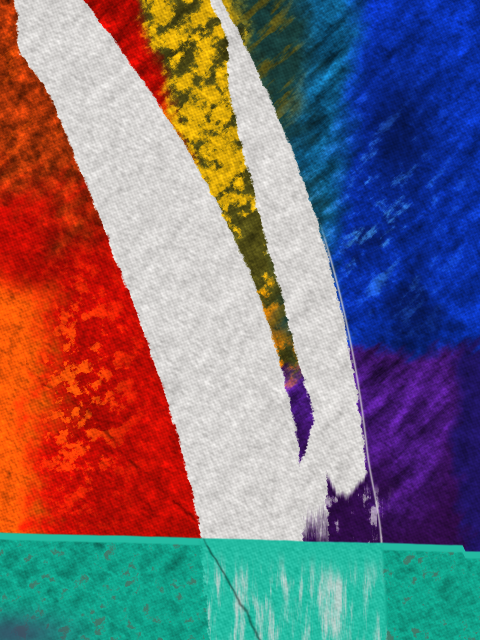
This background is drawn by a Shadertoy shader. Its source:

```glsl
// Abstract painted canvas: two pale curved sails over red, yellow, blue and violet
// fields above a teal band. Edges are cubic curves; gradient noise makes the
// ragged paint and dry brush marks.

const vec3 RED = vec3(.74, .05, .02), ORANGE = vec3(.98, .35, .04);
const vec3 RUST = vec3(.6, .19, .04), YELLOW = vec3(.83, .64, .05);
const vec3 OLIVE = vec3(.33, .31, .1), FOREST = vec3(.1, .23, .22);
const vec3 LAGOON = vec3(.06, .33, .49), BLUE = vec3(.04, .18, .63);
const vec3 NAVY = vec3(.03, .09, .32), VIOLET = vec3(.27, .1, .46);
const vec3 PLUM = vec3(.18, .05, .27), CHALK = vec3(.84, .83, .82);
const vec3 TEAL = vec3(.07, .66, .56), SKY = vec3(.22, .5, .8);

vec2 slope(vec2 cell) {
  vec2 h = vec2(dot(cell, vec2(127.1, 311.7)), dot(cell, vec2(269.5, 183.3)));
  return 2. * fract(sin(h) * 43758.5) - 1.;
}

float noise(vec2 p) {
  vec2 i = floor(p), f = fract(p), e = vec2(1, 0);
  vec2 w = f * f * (3. - 2. * f);
  float a = dot(slope(i), f), b = dot(slope(i + e), f - e);
  float c = dot(slope(i + e.yx), f - e.yx), d = dot(slope(i + 1.), f - 1.);
  return mix(mix(a, b, w.x), mix(c, d, w.x), w.y);
}

float fbm(vec2 p) {
  float sum = 0., gain = .6;
  for (int i = 0; i < 5; i++) {
    sum += gain * noise(p);
    p = mat2(1.6, 1.2, -1.2, 1.6) * p + 7.3;
    gain *= .6;
  }
  return sum;
}

vec2 turn(vec2 p, float a) {
  return vec2(cos(a) * p.x + sin(a) * p.y, cos(a) * p.y - sin(a) * p.x);
}

// Cubic through four evenly spaced values, t from 0 to 1
float curve(float t, vec4 k) {
  float s = 3. * t, bend = k.z - 2. * k.y + k.x;
  float twist = k.w - 3. * k.z + 3. * k.y - k.x;
  return k.x + s * (k.y - k.x) + s * (s - 1.) * (.5 * bend + (s - 2.) * twist / 6.);
}

// Smooth step that may rise or fall
float ramp(float a, float b, float x) {
  float t = clamp((x - a) / (b - a), 0., 1.);
  return t * t * (3. - 2. * t);
}

float bell(float d, float width) { return exp(-d * d / (width * width)); }

float blob(vec2 d, vec2 size) { return bell(length(d / size), 1.); }

float span(float x, float lo, float hi, float soft) {
  return ramp(-soft, soft, x - lo) * ramp(-soft, soft, hi - x);
}

// Left field; n holds coarse, streak and speck noise
vec3 warmField(vec2 p, vec3 n) {
  float rust = ramp(.36, .22, p.y + .15 * n.x - .2 * p.x + .1 * n.y);
  vec3 c = mix(RED * (1. + .5 * n.x), RUST * (1. + n.z), rust);
  c = mix(c, ORANGE, .6 * rust * ramp(.1, .4, n.y));
  float glow = ramp(.11, .03, p.x + .12 * n.x + .06 * n.z) * ramp(.39, .48, p.y + .1 * n.x);
  float scrape = blob(p - vec2(.115, .61), vec2(.075, .15)) * ramp(0., .16, n.z + .6 * n.y);
  c = mix(c, ORANGE * (1. + .25 * n.x), max(glow, .9 * scrape));
  float crease = p.y - .57 - .92 * (p.x - .04) - .06 * n.x;
  return c * (1. - .4 * bell(crease, .004) * ramp(-.1, .2, n.z) * step(.04, p.x));
}

// Right field: red, yellow, green, blue, then violet below
vec3 coolField(vec2 p, vec3 n) {
  float x = p.x + .07 * n.x + .03 * n.y;
  float patches = ramp(-.16, .12, n.z + .5 * n.x + .5 * n.y - .4 * bell(p.y - .4, .045));
  vec3 gold = mix(YELLOW, vec3(.84, .47, .03), ramp(.4, .52, p.y));
  vec3 c = mix(OLIVE * (1. + n.y), gold, patches);
  c = mix(RED * (.9 + n.y), c, ramp(-.015, .02, x - .205 - .37 * p.y + .03 * n.z));
  c = mix(c, mix(FOREST, OLIVE, ramp(0., .25, n.y)), ramp(.35, .4, x - .15 * p.y));
  c = mix(c, LAGOON * (1. + 1.5 * n.y), ramp(.44, .5, x - .25 * max(p.y - .3, 0.)));
  float shade = max(.9 * blob(p - vec2(.625, .21), vec2(.055, .1)),
    .8 * ramp(.04, .25, n.x + .3 * n.y) * ramp(.2, .4, p.y));
  c = mix(c, mix(BLUE * (1. + n.y), NAVY, shade), ramp(.52, .59, x + .1 * p.y));
  float scratch = blob(p - vec2(.58, .34), vec2(.11, .14)) * ramp(.04, .35, n.y + .5 * n.z);
  c = mix(c, SKY, .8 * scratch);
  float top = mix(.59, .535, ramp(.48, .55, p.x)) + .08 * n.x + .06 * n.y;
  vec3 dusk = mix(VIOLET * (1. + 1.5 * n.y), PLUM, ramp(.62, .8, p.y + .25 * n.x));
  dusk = mix(dusk, vec3(.12, .08, .36), ramp(.7, .73, x));
  return mix(c, dusk, ramp(-.015, .02, p.y - top));
}

void mainImage(out vec4 fragColor, in vec2 fragCoord) {
  // Units of canvas height, y measured down from the top
  vec2 p = fragCoord / iResolution.xy;
  p = vec2(.75 * p.x, 1. - p.y);
  float soft = 1.2 / iResolution.y;
  vec3 n = vec3(fbm(p * 7.), fbm(turn(p, -.75) * vec2(11, 45)), fbm(p * 42. + 9.));
  float brush = fbm(p * vec2(60, 9) + 3.);
  vec2 threads = turn(p, .45) * 960.;
  float weave = .4 * sin(threads.x) * sin(threads.y) + 1.7 * noise(turn(p, .6) * vec2(110, 230));
  float x = p.x + .008 * n.z + .002 * weave;

  // Sail outlines
  float t = p.y / .833, u = p.y / .775;
  float left = curve(t, vec4(.023, .13, .237, .313)) - .021 * bell(p.y - .078, .045);
  float right = curve(t, vec4(.13, .318, .435, .475));
  float left2 = curve(u, vec4(.326, .385, .454, .518)) + .016 * bell(p.y - .065, .05);
  float right2 = curve(u, vec4(.345, .465, .54, .576));

  // Fields, split under the large sail
  float side = step(.5 * (left + right), p.x);
  vec3 color = mix(warmField(p, n), coolField(p, n), side);
  color *= 1. + .5 * n.z + .2 * weave;

  // Sails, sliver and dry chalk marks
  float foot = .775 - 36. * (p.x - .54) * (p.x - .54) + .03 * brush;
  float sail = span(x, left2, right2, soft) * ramp(.008, -.008, p.y - max(foot, .66));
  sail = max(sail, span(x, left, right, soft));
  float drop = clamp((p.y - .65) / .08, 0., 1.);
  float sliver = span(x, .495 - .028 * drop, .5 + .012 * drop, .002);
  sail = max(sail, sliver * step(.65, p.y) * ramp(.85, .79, p.y + .1 * brush));
  float dry = span(p.x, .48, .6, .02) * ramp(.75, .78, p.y);
  sail = max(sail, .65 * dry * ramp(.05, .25, brush + .6 * n.z));
  color = mix(color, CHALK + .12 * n.z + .1 * n.y + .09 * weave, sail);
  float rim = p.x - right2 - .004 - .012 * ramp(.7, .85, p.y);
  color = mix(color, CHALK, .7 * bell(rim, .0018) * ramp(.34, .4, p.y));

  // Teal band with a translucent pane below the sails
  float depth = p.y - .832 - .028 * p.x - .009 * ramp(.722, .728, p.x) - .003 * n.x;
  vec3 band = TEAL * (.95 + .5 * n.z + .3 * n.y + .1 * weave);
  band = mix(band, vec3(.3, .4, .35), .75 * ramp(.1, .3, n.z + .5 * n.y));
  band = mix(band, vec3(.23, .28, .38), .8 * blob(p - vec2(.02, .99), vec2(.08, .03)));
  float pane = span(x, .312 + .1 * depth, .597 + .06 * depth, .003);
  float wash = ramp(-.1, .35, brush + .3 * n.x) * ramp(.01, .07, depth);
  band = mix(band, mix(TEAL + .07, CHALK, .8 * wash) + .06 * weave, pane);
  band *= 1. - .4 * bell(p.x - .32 - .55 * depth + .02 * n.x, .0022);
  float lip = span(depth, -.01, .011, .002) * (1. - .6 * pane);
  band = mix(band, TEAL + .07, lip);
  color = mix(color, band, ramp(-soft, soft, depth));
  fragColor = vec4(color, 1);
}
```
